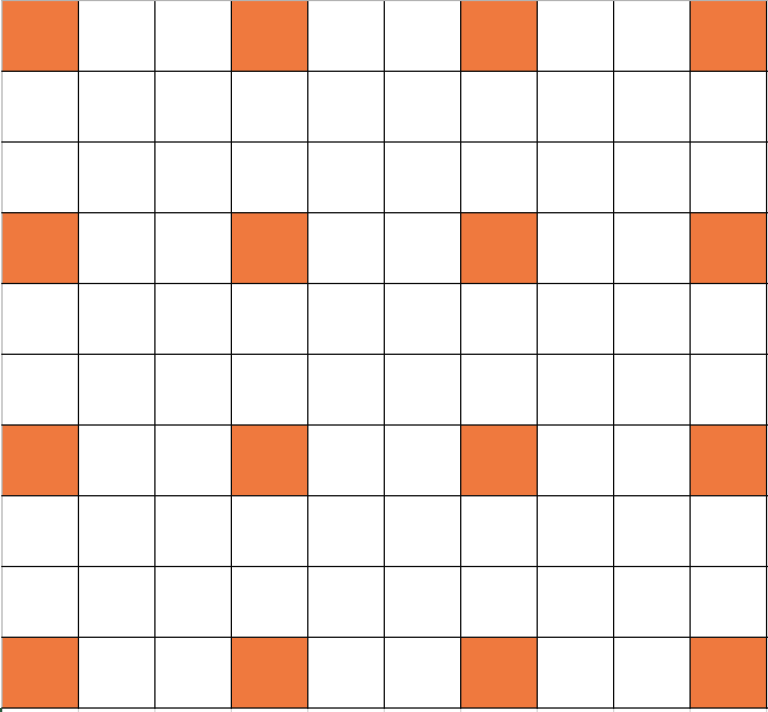
Write a Shadertoy shader that draws this pattern.

```glsl
#define CELLS 10.0
#define PERIOD 3.0
#define ORIGIN vec2(0.0026, 0.0056)
#define PITCH vec2(0.09955, 0.09937)
#define LINE_WIDTH 0.0018
#define PAPER vec3(1.0)
#define ORANGE vec3(0.937, 0.475, 0.243)
#define INK vec3(0.03)
#define EDGE_GREY vec3(0.70)
#define TICK_GREY vec3(0.84)
#define CORNER_GREEN vec3(0.16, 0.36, 0.24)

// Share of each pixel covered by a line centred at distance zero
vec2 lineCoverage(vec2 dist, float width, float px) {
    vec2 hi = min(dist + 0.5 * px, vec2(0.5 * width));
    vec2 lo = max(dist - 0.5 * px, vec2(-0.5 * width));
    return clamp((hi - lo) / px, 0.0, 1.0);
}

// Smooth step across an edge; positive distances are inside
vec2 insideCoverage(vec2 dist, float px) {
    return clamp(dist / px + 0.5, 0.0, 1.0);
}

void mainImage(out vec4 fragColor, in vec2 fragCoord) {
    // Lengths are fractions of the canvas height
    float px = 1.0 / iResolution.y;
    vec2 canvas = vec2(iResolution.x / iResolution.y, 1.0);
    vec2 pitch = PITCH * canvas;
    vec2 pos = fragCoord * px - ORIGIN * canvas;
    vec2 grid = pos / pitch;

    // Filled cell at every third column and row
    vec2 fromCentre = abs(mod(grid - 0.5 + 0.5 * PERIOD, PERIOD) - 0.5 * PERIOD);
    vec2 fill = insideCoverage((0.5 - fromCentre) * pitch, px);
    vec3 color = mix(PAPER, ORANGE, fill.x * fill.y);

    // Ruled lines, clipped to the sheet
    vec2 lineId = clamp(round(grid), 0.0, CELLS);
    vec2 ruled = lineCoverage(pos - lineId * pitch, LINE_WIDTH, px);
    vec2 sheet = insideCoverage(pos + 0.5 * LINE_WIDTH, px);

    // Left and top borders are pale, as are the stubs below the sheet
    vec3 columnInk = lineId.x < 0.5 ? EDGE_GREY : mix(TICK_GREY, INK, sheet.y);
    vec3 rowInk = lineId.y > CELLS - 0.5 ? EDGE_GREY : INK;
    color = mix(color, columnInk, ruled.x);
    color = mix(color, rowInk, ruled.y * sheet.x);

    // Small mark in the lower left corner
    vec2 corner = insideCoverage(-pos, px);
    color = mix(color, CORNER_GREEN, corner.x * corner.y);

    fragColor = vec4(color, 1.0);
}
```
